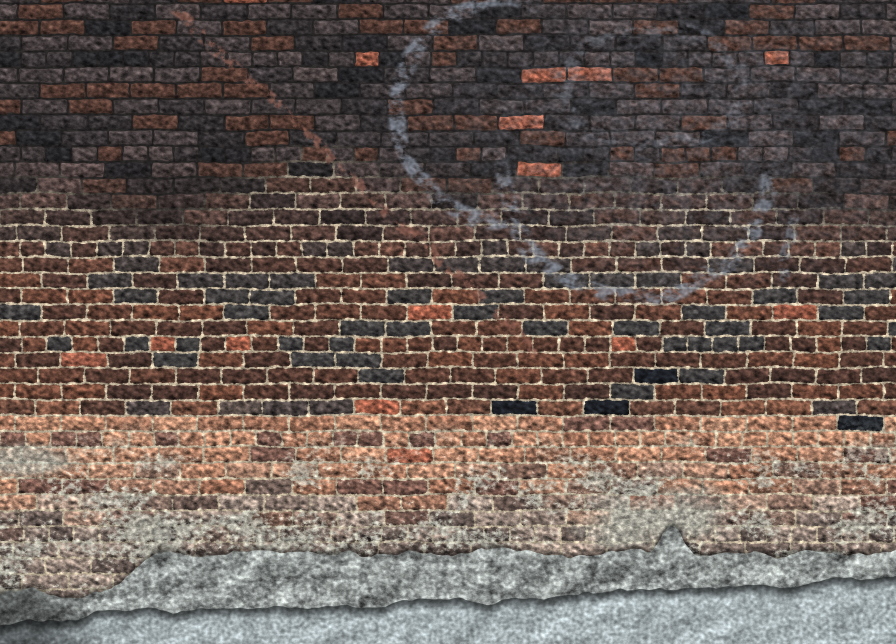
A Shadertoy shader for this texture:

```glsl
// Weathered brick wall: sooty top, rust middle, salmon band, broken concrete foot.
// Courses are a jittered running bond with header rows; gradient noise drives wear
// and relief, and faded paint is drawn with arc and segment distances.
#define COURSE 0.0246
#define BRICK_WIDTH 0.071
#define JOINT 0.0016
#define COURSE_SHIFT 0.43
#define SOOT_LINE 0.67
#define SALMON_LINE 0.362
#define PAINT 0.75
#define GRAIN 0.95
#define RELIEF 0.85

float hash(vec2 p) {
  vec3 h = fract(p.xyx * 0.1031);
  h += dot(h, h.yzx + 33.33);
  return fract((h.x + h.y) * h.z);
}

float corner(vec2 cell, vec2 offset) {
  float a = 6.2832 * hash(cell + 17.0);
  return dot(vec2(cos(a), sin(a)), offset);
}

// Gradient noise
float noise(vec2 p) {
  vec2 i = floor(p), f = fract(p), e = vec2(1, 0), s = f * f * (3.0 - 2.0 * f);
  return mix(mix(corner(i, f), corner(i + e, f - e), s.x),
             mix(corner(i + e.yx, f - e.yx), corner(i + 1.0, f - 1.0), s.x), s.y);
}

vec2 noise2(vec2 p) { return vec2(noise(p), noise(p + 9.0)); }

float fbm(vec2 p) {
  float sum = 0.0, amp = 0.6;
  for (int k = 0; k < 4; k++) {
    sum += amp * noise(p);
    p = mat2(1.6, 1.2, -1.2, 1.6) * p + 7.3;
    amp *= 0.55;
  }
  return sum;
}

float segment(vec2 p, vec2 a, vec2 b) {
  vec2 ab = b - a;
  return length(p - a - ab * clamp(dot(p - a, ab) / dot(ab, ab), 0.0, 1.0));
}

float ring(vec2 p, vec2 center, vec2 radius) {
  return abs(length((p - center) / radius) - 1.0) * min(radius.x, radius.y);
}

float stroke(float d, float width) { return 1.0 - smoothstep(width * 0.45, width, d); }

vec3 brickColor(vec2 id, float y) {
  float pick = hash(id + 3.0), tone = hash(id + 41.0), odd = hash(id + 87.0);
  vec3 sooty = mix(vec3(0.14, 0.14, 0.15), vec3(0.31, 0.27, 0.27), tone);
  sooty = mix(sooty, vec3(0.31, 0.22, 0.19), step(0.75, pick));
  vec3 rust = mix(vec3(0.27, 0.2, 0.18), vec3(0.43, 0.28, 0.22), tone);
  rust = mix(rust, vec3(0.25, 0.24, 0.24), step(0.75, pick));
  vec3 salmon = mix(vec3(0.57, 0.4, 0.32), vec3(0.76, 0.57, 0.46), tone);
  salmon = mix(salmon, vec3(0.46, 0.34, 0.3), step(0.83, pick));
  vec3 washed = mix(vec3(0.38, 0.33, 0.31), vec3(0.68, 0.61, 0.56), tone);
  vec3 col = mix(rust, sooty, smoothstep(SOOT_LINE - 0.16, SOOT_LINE + 0.12, y));
  col = mix(salmon, col, smoothstep(SALMON_LINE - 0.012, SALMON_LINE + 0.012, y));
  col = mix(washed, col, smoothstep(0.18, 0.27, y + 0.1 * (pick - 0.5)));
  // Scattered fresh red bricks, near-black ones above the salmon line
  col = mix(col, vec3(0.62, 0.36, 0.28), 0.85 * step(0.982, odd));
  float band = 1.0 - smoothstep(0.02, 0.06, abs(y - 0.385));
  return mix(col, vec3(0.12, 0.13, 0.15), step(odd, 0.13 * band));
}

vec3 brickWall(vec2 p, float px, float grain) {
  vec2 w = p + 0.004 * noise2(p * 12.0) + 0.0017 * noise2(p * 75.0);
  float v = w.y / COURSE - COURSE_SHIFT, row = floor(v);
  float header = step(mod(row, 6.0), 0.5);
  vec2 size = vec2(BRICK_WIDTH * mix(1.0, 0.56, header), COURSE);
  float u = w.x / size.x + 0.5 * mod(row, 2.0) + 0.25 * hash(vec2(row, 5));
  vec2 q = (fract(vec2(u, v)) - 0.5) * size;
  vec2 edge = abs(q) - size * 0.5 + JOINT + 0.0025;
  float d = length(max(edge, 0.0)) + min(max(edge.x, edge.y), 0.0) - 0.0025;
  float face = 1.0 - smoothstep(-px, px, d + 0.003 * grain);
  // Slanted chips, lit top edge, shaded foot
  float chips = noise(mat2(1, 0.5, -0.6, 1) * p * vec2(70, 150));
  vec3 brick = brickColor(vec2(floor(u), row), (row + 0.5 + COURSE_SHIFT) * COURSE);
  brick *= 1.0 + GRAIN * grain + 0.6 * chips + 14.0 * q.y;
  float soot = smoothstep(SOOT_LINE - 0.07, SOOT_LINE + 0.08, p.y + 0.12 * noise(p * 5.0));
  vec3 mortar = mix(vec3(0.7, 0.65, 0.56), vec3(0.14, 0.13, 0.13), soot);
  return mix(mortar * (1.0 + 0.9 * grain), brick, face);
}

vec3 addPaint(vec3 col, vec2 p) {
  vec2 s = p + 0.012 * noise2(p * 16.0);
  float arc = stroke(ring(s, vec2(0.78, 0.828), vec2(0.163, 0.172)), 0.017);
  float bowl = stroke(ring(s, vec2(0.987, 0.728), vec2(0.205, 0.188)), 0.017);
  float loop = stroke(ring(s, vec2(1.015, 0.865), vec2(0.14, 0.09)), 0.014);
  float drip = stroke(segment(s, vec2(1.22, 0.57), vec2(1.235, 0.66)), 0.012);
  float blue = max(arc * smoothstep(0.87, 0.76, p.x), bowl * smoothstep(0.79, 0.7, p.y));
  blue = max(blue, max(0.6 * loop, 0.8 * drip));
  float haze = 0.32 * smoothstep(0.65, 0.1, length((p - vec2(1.08, 0.8)) * vec2(1, 1.8)));
  float worn = smoothstep(-0.25, 0.25, fbm(p * vec2(40, 70)));
  col = mix(col, vec3(0.52, 0.55, 0.6), PAINT * worn * max(blue, haze));
  float pink = stroke(segment(s, vec2(0.272, 0.982), vec2(0.833, 0.457)), 0.011);
  return mix(col, vec3(0.55, 0.37, 0.32), 0.7 * pink * smoothstep(-0.1, 0.2, fbm(p * 60.0)));
}

vec3 concrete(vec2 p, float px, float grain) {
  float ledge = 0.038 + 0.045 * p.x + 0.03 * fbm(vec2(p.x * 9.0, 2.3));
  vec2 q = p * vec2(16, 26);
  float slope = fbm(q) - fbm(q + vec2(-0.22, 0.32));
  vec3 rock = vec3(0.56, 0.58, 0.57) * (1.0 + RELIEF * slope + 0.8 * grain);
  vec3 base = vec3(0.65, 0.69, 0.7) * (1.0 + 0.35 * slope + 0.4 * grain);
  base *= 1.0 - 0.6 * smoothstep(0.02, 0.0, ledge - p.y);
  vec3 col = mix(base, rock, smoothstep(-px, px, p.y - ledge));
  return col * mix(0.55, 1.0, smoothstep(0.06, 0.2, p.x + 0.5 * p.y));
}

void mainImage(out vec4 fragColor, in vec2 fragCoord) {
  vec2 p = fragCoord / iResolution.y;
  float px = 0.75 / iResolution.y, grain = fbm(p * vec2(95, 130));
  vec3 col = addPaint(brickWall(p, px, grain), p);
  // Plaster smears
  float smear = fbm(p * vec2(7, 15) + 6.0);
  float left = smoothstep(1.1, 0.5, length((p - vec2(0.03, 0.285)) / vec2(0.11, 0.03)) + 0.5 * smear);
  float right = smoothstep(1.2, 0.4, length((p - vec2(1.02, 0.2)) / vec2(0.12, 0.05)) + smear);
  float low = smoothstep(0.37, 0.25, p.y) * smoothstep(0.0, 0.3, smear + 0.6 * grain);
  col = mix(col, vec3(0.65, 0.66, 0.62) * (1.0 + 0.8 * grain), 0.75 * max(low, max(left, right)));
  // Ragged concrete foot
  float rim = mix(0.07, 0.142, smoothstep(0.12, 0.27, p.x)) + 0.03 * fbm(p * vec2(11, 6));
  rim += 0.03 * smoothstep(0.035, 0.0, abs(p.x - 1.042));
  col *= 1.0 - 0.4 * smoothstep(0.012, 0.0, p.y - rim);
  col = mix(concrete(p, px, grain), col, smoothstep(-px, px, p.y - rim));
  col *= 1.0 + 0.35 * noise(p * 170.0);
  fragColor = vec4(clamp(col, 0.0, 1.0), 1);
}
```
